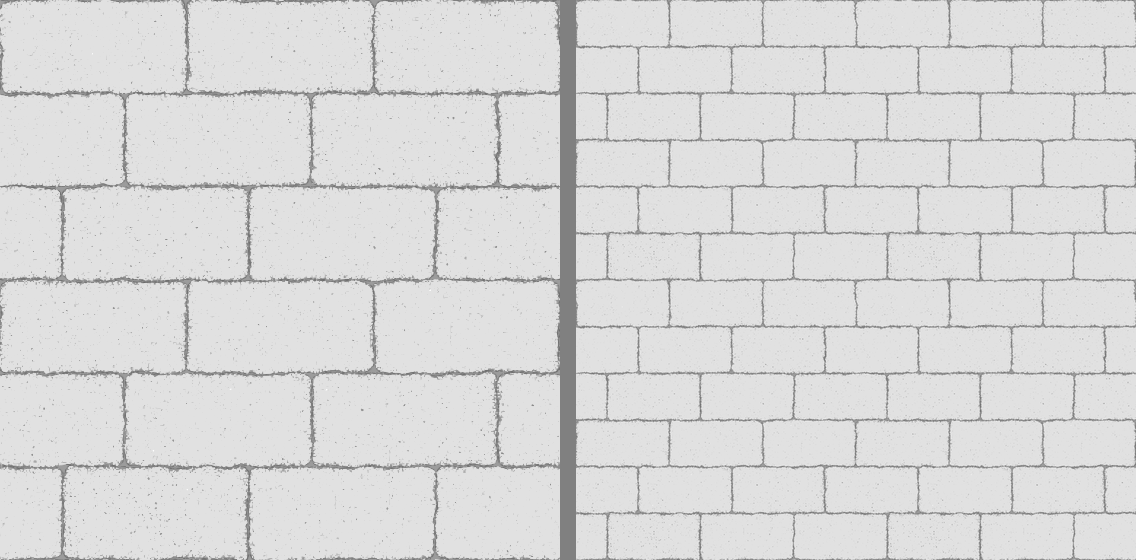
Left, the tile; right, the same tile 2 across and 2 down.
Reproduce this texture map procedurally as a WebGL 1 fragment shader.

```glsl
precision highp float;
uniform vec2 u_resolution;

const vec2 BRICKS = vec2(3.0, 6.0);
const float FACE = 0.882;
const float MORTAR = 0.61;
const float RIM = 0.42;

float hash(vec2 p, float seed) {
  vec3 q = fract(vec3(p.xyx + seed) * 0.1031);
  q += dot(q, q.yzx + 33.33);
  return fract((q.x + q.y) * q.z);
}

// Value noise on the unit square that wraps after a whole number of cells
float noise(vec2 uv, float cells, float seed) {
  vec2 p = uv * cells;
  vec2 i = floor(p);
  vec2 f = fract(p);
  f = f * f * (3.0 - 2.0 * f);
  vec2 a = mod(i, cells);
  vec2 b = mod(i + 1.0, cells);
  float low = mix(hash(a, seed), hash(vec2(b.x, a.y), seed), f.x);
  float high = mix(hash(vec2(a.x, b.y), seed), hash(b, seed), f.x);
  return mix(low, high, f.y);
}

vec2 wobble(vec2 uv, float cells, float amount, float seed) {
  vec2 n = vec2(noise(uv, cells, seed), noise(uv, cells, seed + 17.0));
  return (n - 0.5) * amount;
}

float roundedBox(vec2 p, vec2 halfSize, float radius) {
  vec2 q = abs(p) - halfSize + radius;
  return length(max(q, 0.0)) + min(max(q.x, q.y), 0.0) - radius;
}

// Scattered short chips, one at most per grid cell
float chips(vec2 uv, float cells, float chance, float size, float px, float seed) {
  vec2 p = uv * cells;
  vec2 id = mod(floor(p), cells);
  vec2 centre = 0.3 + 0.4 * vec2(hash(id, seed), hash(id, seed + 5.0));
  vec2 v = (fract(p) - centre) / cells;
  float angle = 6.2832 * hash(id, seed + 9.0);
  vec2 axis = vec2(cos(angle), sin(angle));
  v = vec2(dot(v, axis), dot(v, vec2(-axis.y, axis.x)));
  v.y *= 1.0 + 1.5 * hash(id, seed + 13.0);
  float radius = size * (0.4 + 0.6 * hash(id, seed + 21.0));
  float shape = 1.0 - smoothstep(-0.5 * px, 0.7 * px, length(v) - radius);
  float strength = 0.25 + 0.75 * hash(id, seed + 29.0);
  return shape * strength * step(hash(id, seed + 37.0), chance);
}

void main() {
  vec2 uv = gl_FragCoord.xy / u_resolution;
  float px = 1.0 / min(u_resolution.x, u_resolution.y);

  // Wavering courses, each shifted by a third of a brick
  vec2 bent = uv + wobble(uv, 32.0, 0.006, 3.0) + wobble(uv, 96.0, 0.003, 41.0);
  bent += wobble(uv, 230.0, 0.0012, 53.0);
  vec2 grid = bent * BRICKS;
  float row = floor(grid.y);
  grid.x -= mod(row + 1.0, 3.0) / 3.0;
  vec2 brick = mod(vec2(floor(grid.x), row), BRICKS);
  vec2 local = (fract(grid) - 0.5) / BRICKS;

  // Depth into the brick face, with an uneven gap
  float depth = -roundedBox(local, 0.5 / BRICKS - 0.0008, 0.015);
  depth += (noise(uv, 54.0, 61.0) - 0.5) * 0.0018;

  // Wear differs from brick to brick and in patches
  float wear = pow(hash(brick, 71.0), 2.5);
  float patches = noise(uv, 24.0, 83.0);
  float grain = 0.75 * noise(uv, 384.0, 97.0) + 0.25 * noise(uv, 170.0, 113.0);

  // Loose grains thin out from the joint into the face
  float reach = 0.0026 + 0.0018 * wear + 0.0018 * patches;
  float falloff = min(exp(-depth / reach), 1.5);
  float crumble = smoothstep(0.0, 0.62, falloff + (grain - 0.5) * 1.5 - 0.36);
  float shade = mix(FACE, MORTAR - 0.12 * (1.0 - grain) * step(0.0, depth), crumble);
  float rim = exp(-pow(abs(depth) / 0.0012, 2.0));
  shade = mix(shade, RIM, rim * (0.1 + 0.9 * noise(uv, 256.0, 151.0)));

  // Dark pits and rare pale flecks on the face
  vec2 rough = uv + wobble(uv, 256.0, 0.0016, 127.0);
  float face = smoothstep(0.001, 0.005, depth);
  float chance = (0.025 + 0.18 * wear) * (0.3 + 1.4 * patches);
  chance += 0.08 * (1.0 - smoothstep(0.006, 0.02, depth));
  float pits = chips(rough, 92.0, chance, 0.002, px, 139.0);
  pits = max(pits, chips(rough, 131.0, chance * 0.6, 0.0014, px, 181.0));
  shade = mix(shade, min(shade, 0.47), pits * face * 0.85);
  float flecks = chips(rough, 28.0, 0.015, 0.0018, px, 227.0);
  shade = mix(shade, 1.0, flecks * face);

  gl_FragColor = vec4(vec3(shade), 1.0);
}
```
